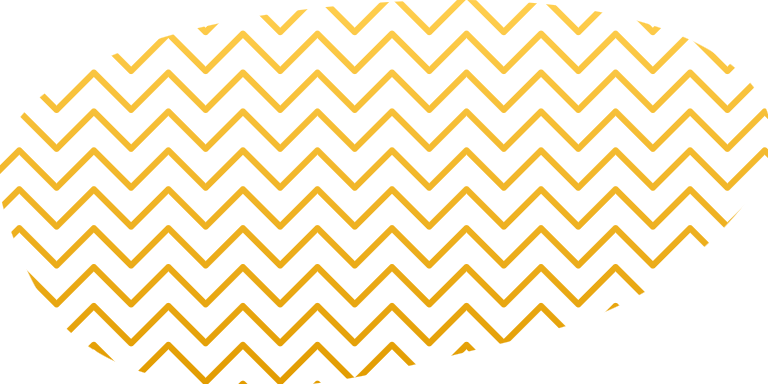
Reproduce this pattern procedurally as a Shadertoy shader.

```glsl
// Golden zigzag rows on white, trimmed by a tilted rounded blob.

const vec2 CENTER = vec2(1.0, 0.5);       // canvas is 2 wide, 1 high
const vec2 CELL = vec2(0.1941, 0.1013);   // zigzag period, row spacing
const vec2 PEAK = vec2(1.0208, 0.6083);   // centerline of one crest
const float RISE = 0.097;                 // valley to crest height
const float LINE_WIDTH = 0.0162;
const vec3 GOLD_DARK = vec3(0.885, 0.61, 0.0);
const vec3 GOLD_LIGHT = vec3(1.0, 0.81, 0.31);

float segmentDistance(vec2 p, vec2 a, vec2 b) {
    vec2 pa = p - a, ba = b - a;
    return length(pa - ba * clamp(dot(pa, ba) / dot(ba, ba), 0.0, 1.0));
}

// Distance to the centerline of the nearest row.
float zigzagDistance(vec2 p, vec2 cell, float rise) {
    float halfPeriod = 0.5 * cell.x;
    float x = abs(fract(p.x / cell.x + 0.5) - 0.5) * cell.x;
    float lineY = -rise * x / halfPeriod;
    float row = round((p.y - lineY) / cell.y);
    return segmentDistance(vec2(x, p.y - row * cell.y),
                           vec2(0.0), vec2(halfPeriod, -rise));
}

float harmonic(float angle, float order, vec2 weight) {
    return dot(weight, vec2(cos(order * angle), sin(order * angle)));
}

// Outline radius in normalized canvas space.
float blobRadius(float angle) {
    return 0.9962
        + harmonic(angle, 1.0, vec2(-0.0345, 0.0430))
        + harmonic(angle, 2.0, vec2(0.0056, 0.0945))
        + harmonic(angle, 3.0, vec2(0.0225, 0.0292))
        + harmonic(angle, 4.0, vec2(-0.0254, -0.0183))
        + harmonic(angle, 5.0, vec2(-0.0080, 0.0127))
        + harmonic(angle, 6.0, vec2(0.0037, 0.0));
}

// Antialiased coverage, one pixel wide around zero.
float coverage(float signedDistance, float pixel) {
    return clamp(0.5 - signedDistance / pixel, 0.0, 1.0);
}

void mainImage(out vec4 fragColor, in vec2 fragCoord) {
    float pixel = 1.0 / iResolution.y;
    vec2 p = fragCoord * pixel;

    // Zigzag strokes with rounded outer corners
    float stroke = zigzagDistance(p - PEAK, CELL, RISE) - 0.5 * LINE_WIDTH;
    float ink = coverage(stroke, pixel);

    // Trim to the blob
    vec2 q = (p - CENTER) / CENTER;
    float edge = length(q) - blobRadius(atan(q.y, q.x));
    ink *= coverage(edge, max(fwidth(edge), 1e-5));

    // Vertical gold gradient over white
    vec3 gold = mix(GOLD_DARK, GOLD_LIGHT, clamp(p.y, 0.0, 1.0));
    fragColor = vec4(mix(vec3(1.0), gold, ink), 1.0);
}
```
